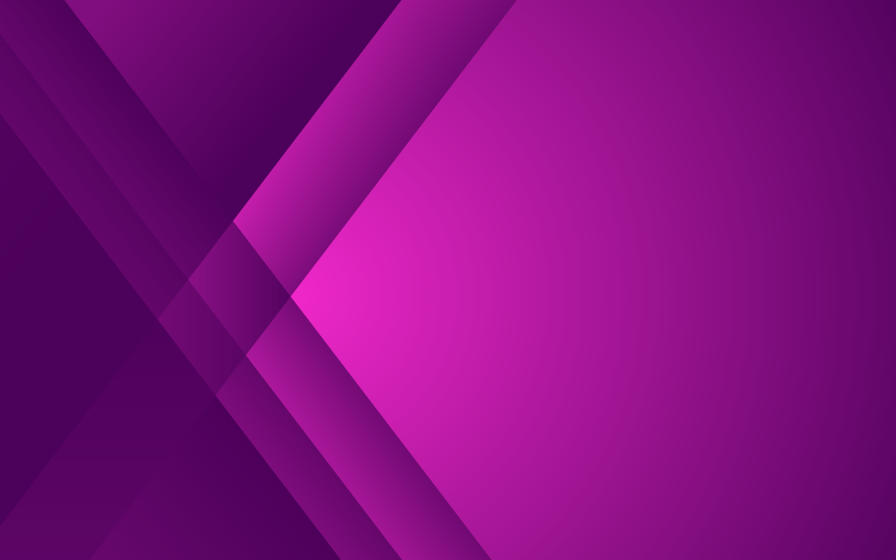
Write a WebGL 1 fragment shader that draws this background.

```glsl
precision highp float;

uniform vec2 u_resolution;

const vec3 DEEP_PURPLE = vec3(0.30, 0.005, 0.355);
const vec3 HOT_MAGENTA = vec3(0.94, 0.155, 0.79);

const float SLANT = 0.763;                        // run over rise of every fold
const vec2 RISING = vec2(0.717, 0.923);           // offsets of the rising folds
const vec3 FALLING = vec3(-0.154, -0.045, 0.115); // offsets of the falling folds
const vec2 GLOW_CENTER = vec2(0.52, 0.475);
const float GLOW_RADIUS = 1.2;

// Tone that goes from one value to another as s crosses a span
float ramp(float fromTone, float toTone, float start, float end, float s) {
  return mix(fromTone, toTone, clamp((s - start) / (end - start), 0.0, 1.0));
}

// Antialiased step at a fold
float fold(float offset, float s, float blur) {
  return smoothstep(-blur, blur, s - offset);
}

// Four tones separated by the three falling folds
float splitFalling(vec4 tones, float s, float blur) {
  float tone = mix(tones.x, tones.y, fold(FALLING.x, s, blur));
  tone = mix(tone, tones.z, fold(FALLING.y, s, blur));
  return mix(tone, tones.w, fold(FALLING.z, s, blur));
}

// Shaded sheets left of the rising folds
vec4 leftTones(float rise, float fall) {
  return vec4(
    ramp(0.05, 0.0, 0.0, 0.4, rise),
    ramp(0.14, 0.07, FALLING.x, FALLING.y, fall),
    ramp(0.15, 0.01, FALLING.y, FALLING.z, fall),
    ramp(0.32, 0.0, 0.2, 0.66, rise));
}

// Band and small diamonds between the rising folds
vec4 bandTones(vec2 p, float rise, float fall) {
  float fade = ramp(1.0, 0.72, FALLING.z, 0.717, fall);
  return vec4(
    ramp(0.10, 0.01, 0.0, 0.43, p.y),
    ramp(0.24, 0.08, 0.283, 0.44, p.x),
    ramp(0.38, 0.04, 0.337, 0.52, p.x),
    ramp(0.75, 0.30, RISING.x, RISING.y, rise) * fade);
}

// Lower strips and the glowing field right of the rising folds
vec4 rightTones(vec2 p, float rise, float fall) {
  float fade = ramp(1.0, 0.87, RISING.y, 1.48, rise);
  return vec4(
    ramp(0.17, 0.0, -0.6, FALLING.x, fall),
    ramp(0.30, 0.15, FALLING.x, FALLING.y, fall),
    ramp(0.60, 0.25, FALLING.y, FALLING.z, fall) * fade,
    ramp(1.0, 0.04, 0.0, GLOW_RADIUS, distance(p, GLOW_CENTER)));
}

void main() {
  vec2 p = gl_FragCoord.xy / u_resolution.y;
  float blur = 0.9 / u_resolution.y;

  // Coordinates across the two families of folds
  float drop = SLANT * (1.0 - p.y);
  float rise = p.x + drop;
  float fall = p.x - drop;

  // Combine the three columns of sheets
  float left = splitFalling(leftTones(rise, fall), fall, blur);
  float band = splitFalling(bandTones(p, rise, fall), fall, blur);
  float right = splitFalling(rightTones(p, rise, fall), fall, blur);
  float tone = mix(left, band, fold(RISING.x, rise, blur));
  tone = mix(tone, right, fold(RISING.y, rise, blur));

  gl_FragColor = vec4(mix(DEEP_PURPLE, HOT_MAGENTA, tone), 1.0);
}
```
